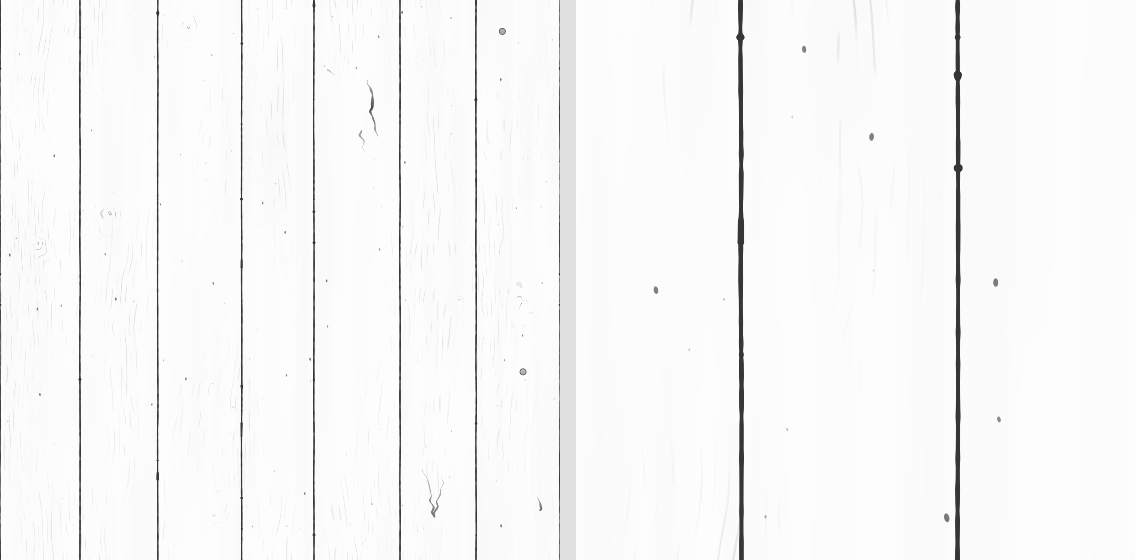
Left, the full canvas; right, a detail of the centre.
Reproduce this texture procedurally as a WebGL 1 fragment shader.

```glsl
precision highp float;
// Seven white painted vertical planks with dark seams, faint grain, knots, cracks and nails.
uniform vec2 u_resolution;

const float PLANKS = 7.0;
const vec3 PAINT = vec3(0.993);
const vec3 SEAM_DARK = vec3(0.17);
const vec3 CRACK_GREY = vec3(0.30);
const vec3 NAIL_GREY = vec3(0.69);
const vec3 NAIL_RIM = vec3(0.36);

float hash(vec2 p) {
  return fract(sin(dot(p, vec2(127.1, 311.7))) * 43758.5453);
}

// Value noise that repeats vertically; scale.y must be whole.
float noise(vec2 p, vec2 scale, float seed) {
  p *= scale;
  vec2 i = floor(p), f = fract(p);
  f = f * f * (3.0 - 2.0 * f);
  float y0 = mod(i.y, scale.y) + seed * 17.3;
  float y1 = mod(i.y + 1.0, scale.y) + seed * 17.3;
  return mix(mix(hash(vec2(i.x, y0)), hash(vec2(i.x + 1.0, y0)), f.x),
             mix(hash(vec2(i.x, y1)), hash(vec2(i.x + 1.0, y1)), f.x), f.y);
}

// Coverage of a shape whose edge lies at the given radius.
float cover(float dist, float radius, float px) {
  return 1.0 - smoothstep(radius - 0.5 * px, radius + 0.5 * px, dist);
}

// Even spacing with a small shift, as the planks differ in width.
float seamX(float i) {
  float shift = 0.0;
  if (i == 2.0) shift = -0.004;
  if (i == 3.0) shift = 0.003;
  if (i == 4.0) shift = -0.011;
  if (i == 6.0) shift = -0.007;
  return i / PLANKS + shift;
}

// Broken, wavering vertical hairlines gathered in patches.
float grain(vec2 p, float plank, float px) {
  float density = 115.0;
  float phase = p.x * density + 4.0 * noise(p, vec2(13.0, 5.0), plank)
              + 0.9 * noise(p, vec2(50.0, 24.0), plank + 9.0);
  float line = cover(abs(fract(phase) - 0.5) / density, 0.0006, px);
  float broken = smoothstep(0.48, 0.8, noise(vec2(floor(phase) * 0.37, p.y), vec2(9.0, 36.0), plank));
  float patches = smoothstep(0.35, 0.85, noise(p, vec2(18.0, 4.0), plank + 20.0));
  return line * broken * patches;
}

// Interrupted oval rings that fade outwards.
float knot(vec2 p, vec2 center, float size, float px) {
  vec2 q = (p - center) / (size * vec2(0.75, 1.3));
  float r = length(q) + 0.55 * noise(p, vec2(85.0, 60.0), 3.0);
  float ring = cover(abs(fract(r * 2.3) - 0.5) * size / 2.3, 0.0006, px);
  return ring * smoothstep(0.4, 0.7, noise(p, vec2(95.0, 55.0), 5.0)) * exp(-1.6 * dot(q, q));
}

// Ragged split tapering from a to b.
float crack(vec2 p, vec2 a, vec2 b, float width, float px) {
  p.x += 0.008 * (noise(p, vec2(30.0, 95.0), 7.0) - 0.5);
  vec2 ab = b - a;
  float t = clamp(dot(p - a, ab) / dot(ab, ab), 0.0, 1.0);
  float w = width * (1.0 - 0.75 * t) * (0.35 + noise(p, vec2(150.0, 130.0), 8.0));
  return cover(length(p - a - ab * t), w, px) * (1.0 - 0.6 * t);
}

// Sparse small flecks, one possible in each cell.
float flecks(vec2 p, float cells, float px) {
  vec2 cell = floor(p * cells);
  vec2 spot = 0.2 + 0.6 * vec2(hash(cell + 3.1), hash(cell + 8.7));
  vec2 d = (fract(p * cells) - spot) / cells;
  d = vec2(d.x + 0.3 * d.y * (hash(cell + 5.3) - 0.5), d.y * 0.6);
  float size = hash(cell + 1.9);
  float present = step(0.77, hash(cell));
  return present * cover(length(d), mix(0.0004, 0.0016, size * size * size), px) * mix(0.2, 0.75, size);
}

vec3 nail(vec3 color, vec2 p, vec2 center, float px) {
  float d = length(p - center);
  float shade = 0.08 * (noise(p, vec2(220.0), 4.0) - 0.5);
  color = mix(color, NAIL_RIM, cover(d, 0.0062, px));
  return mix(color, NAIL_GREY + shade, cover(d, 0.0048, px));
}

void main() {
  vec2 p = gl_FragCoord.xy / u_resolution;
  float px = 1.0 / min(u_resolution.x, u_resolution.y);

  // Find the plank and the nearest seam, with its slight wobble.
  float plank = -1.0, seamDist = 1.0, nearest = 0.0;
  for (int i = 0; i <= 7; i++) {
    float x = seamX(float(i));
    plank += step(x, p.x);
    float d = abs(p.x - x - 0.0008 * (noise(vec2(x, p.y), vec2(7.0, 14.0), 2.0) - 0.5));
    if (d < seamDist) { seamDist = d; nearest = mod(float(i), PLANKS); }
  }

  // Paint with broad pale streaks and fine grain.
  float streak = noise(p, vec2(75.0, 3.0), plank) * noise(p, vec2(14.0, 4.0), plank + 40.0);
  vec3 color = PAINT - 0.022 * streak - 0.11 * grain(p, plank, px);

  // Knots
  float knots = knot(p, vec2(0.195, 0.622), 0.034, px) + knot(p, vec2(0.390, 0.095), 0.021, px)
              + knot(p, vec2(0.337, 0.954), 0.022, px) + knot(p, vec2(0.925, 0.453), 0.034, px)
              + knot(p, vec2(0.065, 0.564), 0.030, px) + knot(p, vec2(0.820, 0.456), 0.011, px);
  color -= 0.38 * min(knots, 1.0);

  // Cracks and flecks
  float split = crack(p, vec2(0.664, 0.805), vec2(0.658, 0.856), 0.0034, px);
  split = max(split, crack(p, vec2(0.663, 0.810), vec2(0.671, 0.757), 0.0027, px));
  split = max(split, 0.6 * crack(p, vec2(0.643, 0.766), vec2(0.651, 0.729), 0.0016, px));
  split = max(split, 0.75 * crack(p, vec2(0.775, 0.077), vec2(0.757, 0.160), 0.0020, px));
  split = max(split, 0.75 * crack(p, vec2(0.775, 0.077), vec2(0.791, 0.147), 0.0020, px));
  split = max(split, 0.8 * crack(p, vec2(0.967, 0.090), vec2(0.957, 0.112), 0.0025, px));
  split = max(split, 0.4 * crack(p, vec2(0.583, 0.875), vec2(0.600, 0.866), 0.0014, px));
  color = mix(color, CRACK_GREY, max(split, flecks(p, 23.0, px)));

  // Nails and seams, the seams nicked here and there.
  color = nail(color, p, vec2(0.897, 0.944), px);
  color = nail(color, p, vec2(0.934, 0.336), px);
  float nick = smoothstep(0.91, 1.0, noise(vec2(nearest, p.y), vec2(1.0, 90.0), 6.0));
  float seamWidth = 0.0011 + 0.0004 * noise(vec2(nearest, p.y), vec2(1.0, 160.0), 1.0) + 0.0014 * nick;
  color = mix(color, SEAM_DARK, 0.95 * cover(seamDist, seamWidth, px));
  gl_FragColor = vec4(color, 1.0);
}
```
